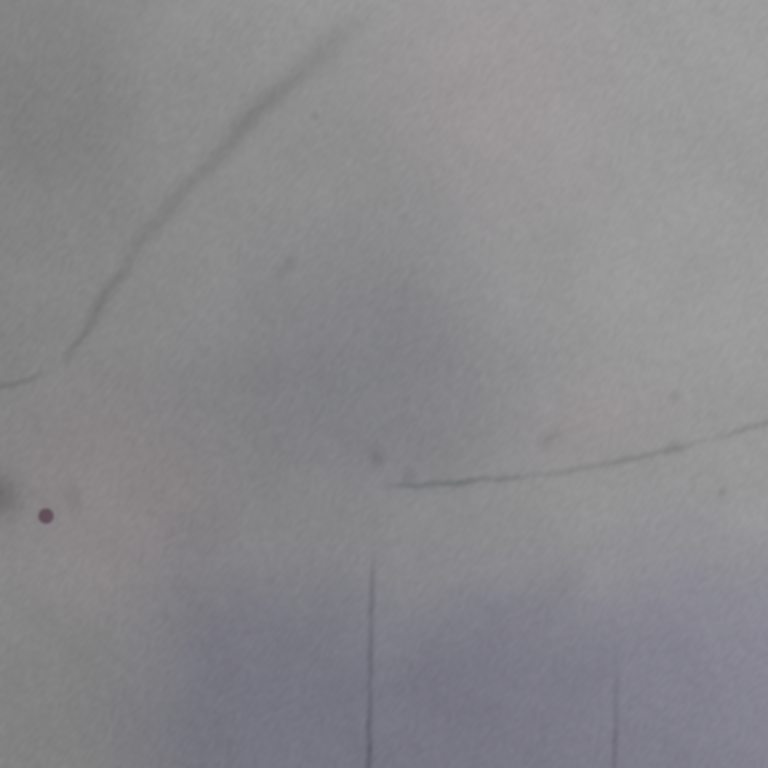
Reproduce this texture procedurally as a Shadertoy shader.

```glsl
vec2 hash2(vec2 p) {
    p = vec2(dot(p, vec2(127.1, 311.7)), dot(p, vec2(269.5, 183.3)));
    return fract(sin(p) * 43758.5);
}

float gradientNoise(vec2 p) {
    vec2 cell = floor(p), f = fract(p);
    vec2 u = f * f * f * (f * (f * 6.0 - 15.0) + 10.0);
    vec2 e = vec2(0.0, 1.0);
    float a = dot(hash2(cell) * 2.0 - 1.0, f);
    float b = dot(hash2(cell + e.yx) * 2.0 - 1.0, f - e.yx);
    float c = dot(hash2(cell + e.xy) * 2.0 - 1.0, f - e.xy);
    float d = dot(hash2(cell + e.yy) * 2.0 - 1.0, f - e.yy);
    return mix(mix(a, b, u.x), mix(c, d, u.x), u.y);
}

float fbm(vec2 p) {
    float sum = 0.0, amplitude = 0.5;
    for (int i = 0; i < 4; i++) {
        sum += amplitude * gradientNoise(p);
        p = mat2(1.6, 1.2, -1.2, 1.6) * p + 7.3;
        amplitude *= 0.5;
    }
    return sum;
}

// Soft round patch, 1 at the centre
float blob(vec2 p, vec2 centre, vec2 radius) {
    vec2 d = (p - centre) / radius;
    return exp(-dot(d, d));
}

// Soft line profile across a signed distance
float stroke(float d, float width) {
    return exp(-d * d / (width * width));
}

// Hairline that fades towards its upper end
float verticalCrack(vec2 p, float x, float top) {
    float wobble = 0.006 * gradientNoise(vec2(x * 50.0, p.y * 22.0));
    float patchy = 0.65 + 0.9 * gradientNoise(vec2(x * 90.0, p.y * 18.0));
    return stroke(p.x - x - wobble - 0.02 * (p.y - 0.15), 0.0045)
        * smoothstep(top, top - 0.1, p.y) * patchy;
}

void mainImage(out vec4 fragColor, in vec2 fragCoord) {
    vec2 uv = fragCoord / iResolution.xy;
    float cloud = fbm(uv * 3.5 + 2.7);
    vec2 warped = uv + 0.09 * vec2(fbm(uv * 5.0 + 11.0), fbm(uv * 5.0 + 31.0));

    // Plaster, lighter towards the upper right
    float light = smoothstep(0.1, 1.15, dot(warped, vec2(0.7, 0.5)));
    vec3 color = vec3(0.508, 0.506, 0.508) + 0.108 * light * vec3(0.98, 0.97, 0.96);
    color += 0.05 * cloud + 0.025 * fbm(uv * 13.0);

    // Shadowed, bluish and rosy areas
    color -= 0.035 * blob(warped, vec2(0.07, 0.9), vec2(0.17, 0.16));
    color -= vec3(0.05, 0.046, 0.03) * blob(warped, vec2(0.48, 0.5), vec2(0.2, 0.2));
    float damp = smoothstep(0.33, 0.08, warped.y - 0.08 * uv.x + 0.1 * cloud)
        * smoothstep(0.08, 0.34, warped.x);
    color -= vec3(0.057, 0.057, 0.012) * damp;
    color -= 0.015 * blob(warped, vec2(0.58, 0.08), vec2(0.14, 0.11));
    color += vec3(0.032, 0.014, 0.02) * blob(warped, vec2(0.14, 0.35), vec2(0.14, 0.12));
    color += vec3(0.016, 0.002, 0.006) * blob(warped, vec2(0.65, 0.88), vec2(0.12, 0.14));
    color += vec3(0.012, 0.0, 0.002) * blob(warped, vec2(0.76, 0.46), vec2(0.09, 0.05));

    // Diagonal crack, broad and blurred at the top
    float rise = uv.y - 0.52;
    float bend = 0.083 + 0.5 * rise + 0.77 * rise * rise + 0.03 * fbm(vec2(uv.y * 12.0, 4.0));
    float across = 0.8 * (uv.x - bend);
    float patchy = 0.7 + 0.9 * gradientNoise(vec2(uv.y * 14.0, 2.5));
    float diagonal = stroke(across, 0.005 + 0.035 * max(rise, 0.0))
        * smoothstep(-0.01, 0.02, rise) * smoothstep(0.5, 0.36, rise);
    color -= 0.062 * diagonal * patchy;
    float branch = uv.y - 0.498 - 0.2 * uv.x - 0.012 * gradientNoise(vec2(uv.x * 30.0, 8.5));
    color -= 0.045 * stroke(branch, 0.005) * smoothstep(0.085, 0.03, uv.x);

    // Curved crack running to the right edge
    float run = uv.x - 0.49;
    float curve = 0.368 + 0.315 * run * run + 0.014 * fbm(vec2(uv.x * 20.0, 17.0));
    patchy = 0.65 + 0.9 * gradientNoise(vec2(uv.x * 17.0, 6.5));
    color -= vec3(0.075, 0.07, 0.07) * stroke(uv.y - curve, 0.005)
        * smoothstep(0.0, 0.04, run) * patchy;

    // Upright hairlines
    color -= 0.095 * verticalCrack(uv, 0.483, 0.31);
    color -= 0.06 * verticalCrack(uv, 0.803, 0.19);

    // Scattered faint smudges
    for (int i = 0; i < 9; i++) {
        vec2 seed = hash2(vec2(float(i), 5.0));
        vec2 centre = vec2(0.35, 0.3) + vec2(0.6, 0.58) * seed;
        float size = 0.006 + 0.011 * hash2(seed * 40.0).x;
        color -= 0.035 * blob(warped, centre, vec2(size));
    }
    color -= 0.09 * blob(uv, vec2(0.0, 0.355), vec2(0.027, 0.03));
    color -= 0.03 * blob(uv, vec2(0.097, 0.35), vec2(0.012, 0.018));

    // Small dark reddish spot
    float spot = smoothstep(0.0135, 0.006, length(uv - vec2(0.06, 0.328)));
    color = mix(color, vec3(0.36, 0.29, 0.33), 0.9 * spot);

    // Fine slanted paper fibres
    vec2 fibre = mat2(0.8, 0.6, -0.6, 0.8) * uv;
    color += 0.024 * gradientNoise(fibre * vec2(150.0, 85.0));
    color += 0.014 * gradientNoise(fibre * vec2(75.0, 48.0) + 9.0);

    fragColor = vec4(clamp(color, 0.0, 1.0), 1.0);
}
```
